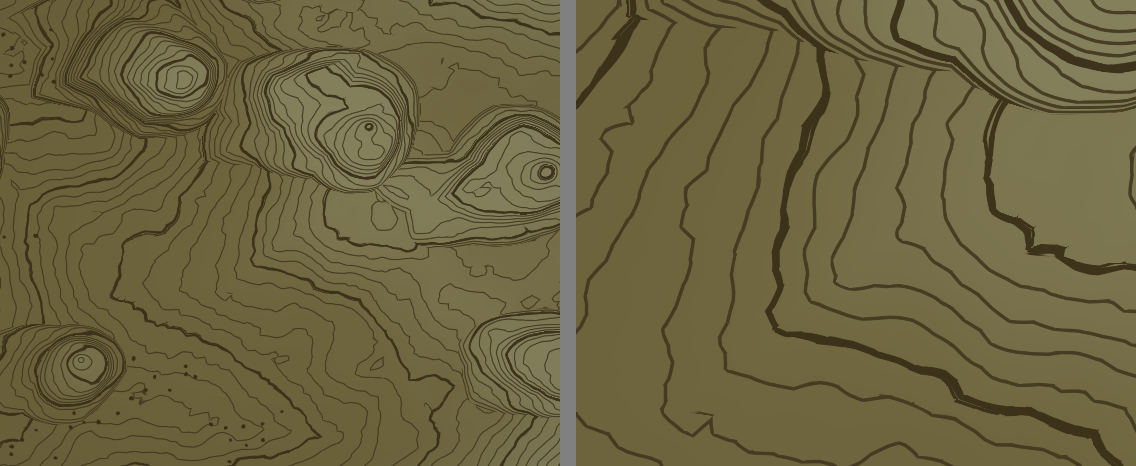
Left: the whole. Right: its middle third, enlarged.
A Shadertoy shader for this pattern:

```glsl
// Olive contour map: a height field of tilted, partly faceted noise with
// lopsided terraced hills, drawn as tinted ground with thin contours,
// a doubled heavy line at every fifth level and small clustered dots.

const vec3 LOW_GROUND  = vec3(0.420, 0.383, 0.232);
const vec3 HIGH_GROUND = vec3(0.512, 0.495, 0.355);
const vec3 THIN_INK    = vec3(0.255, 0.215, 0.120);
const vec3 HEAVY_INK   = vec3(0.225, 0.185, 0.095);

const float THIN_HALF    = 0.00125;  // half widths, in canvas heights
const float HEAVY_HALF   = 0.0026;
const float INDEX_EVERY  = 5.0;
const float EAST_RISE    = 15.0;     // heights are counted in contour steps
const float RELIEF       = 20.0;
const float HILL_CELL    = 0.5;
const float HILL_RADIUS  = 0.20;
const float HILL_HEIGHT  = 17.0;
const float HILL_LOPSIDE = 0.52;     // eccentricity, summit near the east end
const float HILL_SQUEEZE = 1.25;     // makes hills longer than wide
const float DOT_CELL     = 0.034;
const float DOT_RADIUS   = 0.0048;
const vec2  TINT_RANGE   = vec2(21.0, 37.0);

vec2 hash2(vec2 cell) {
    uvec2 v = uvec2(ivec2(cell) + 4096);
    v = v * 1664525u + 1013904223u;
    v.x += v.y * 1664525u;
    v.y += v.x * 1664525u;
    v ^= v >> 16u;
    v.x += v.y * 1664525u;
    v.y += v.x * 1664525u;
    v ^= v >> 16u;
    return vec2(v & 0xffffu) / 65535.0;
}

float smoothNoise(vec2 p) {
    vec2 i = floor(p), f = fract(p);
    f = f * f * (3.0 - 2.0 * f);
    float south = mix(hash2(i).x, hash2(i + vec2(1, 0)).x, f.x);
    float north = mix(hash2(i + vec2(0, 1)).x, hash2(i + vec2(1, 1)).x, f.x);
    return mix(south, north, f.y);
}

// Linear interpolation over triangles, for angular contours
float facetNoise(vec2 p) {
    vec2 i = floor(p), f = fract(p);
    float a = hash2(i).x, d = hash2(i + 1.0).x;
    if (f.x > f.y) {
        float b = hash2(i + vec2(1, 0)).x;
        return a + (b - a) * f.x + (d - b) * f.y;
    }
    float c = hash2(i + vec2(0, 1)).x;
    return a + (c - a) * f.y + (d - c) * f.x;
}

mat2 rotation(float angle) {
    float c = cos(angle), s = sin(angle);
    return mat2(c, s, -s, c);
}

// Scattered hills: nested ellipses that share the summit as focus
float hills(vec2 p) {
    vec2 home = floor(p / HILL_CELL);
    float roughness = 0.09 * (facetNoise(rotation(0.4) * p * 8.0) - 0.5);
    float top = 0.0;
    for (int y = -1; y <= 1; y++)
    for (int x = -1; x <= 1; x++) {
        vec2 cell = home + vec2(x, y);
        vec2 place = hash2(cell + 37.0), kind = hash2(cell + 91.0);
        if (kind.x > 0.85) continue;
        float size = mix(0.6, 1.0, kind.y);
        vec2 q = p - (cell + 0.2 + 0.6 * place) * HILL_CELL;
        q = rotation(0.7 * (place.x - 0.5)) * q;
        q.y *= HILL_SQUEEZE;
        float reach = length(q) + HILL_LOPSIDE * q.x + roughness;
        float s = clamp(reach / (HILL_RADIUS * size), 0.0, 1.0);
        float t = 1.0 - pow(s, 1.5);
        t += 0.055 * sin(12.566 * t);                // terraces
        top = max(top, t * HILL_HEIGHT * mix(0.65, 1.0, kind.y));
    }
    return top;
}

float terrain(vec2 p) {
    float h = EAST_RISE * p.x;
    h += RELIEF * smoothNoise(rotation(0.5) * p * 2.4 + 7.0);
    h += 7.0 * facetNoise(rotation(0.9) * p * 5.0 + 3.0);
    h += 1.1 * smoothNoise(p * 17.0);
    h += 0.3 * facetNoise(rotation(0.3) * p * 60.0); // hand-drawn wobble
    return h + hills(p);
}

// Small dark marks, clustered on low ground
float dots(vec2 p, float h, float pixel) {
    vec2 cell = floor(p / DOT_CELL);
    vec2 place = hash2(cell + 211.0), kind = hash2(cell + 307.0);
    vec2 q = p - (cell + 0.2 + 0.6 * place) * DOT_CELL;
    float d = length(q) + 0.003 * (smoothNoise(p * 220.0) - 0.5);
    float cluster = step(0.68, smoothNoise(cell * 0.2 + 5.0));
    float present = cluster * step(0.55, kind.x) * step(h, 20.0);
    return present * (1.0 - smoothstep(-pixel, pixel, d - DOT_RADIUS * mix(0.7, 1.0, kind.y)));
}

float stroke(float away, float halfWidth, float pixel) {
    return 1.0 - smoothstep(-0.6 * pixel, 0.6 * pixel, away - halfWidth);
}

void mainImage(out vec4 fragColor, in vec2 fragCoord) {
    float pixel = 1.0 / iResolution.y;
    vec2 p = fragCoord * pixel;
    vec2 e = vec2(0.0012, 0.0);
    float h = terrain(p);
    float slope = length(vec2(terrain(p + e.xy), terrain(p + e.yx)) - h) / e.x;
    slope = max(slope, 4.0);

    // Ground tint, paler on hills, with gently darker borders
    float lift = smoothstep(TINT_RANGE.x, TINT_RANGE.y, h + 0.35 * hills(p));
    vec3 color = mix(LOW_GROUND, HIGH_GROUND, lift);
    vec2 fromCenter = fragCoord / iResolution.xy - 0.5;
    color *= 1.02 - 0.12 * dot(fromCenter, fromCenter);

    // Contour nearest to this point, its width limited by the line spacing
    float level = round(h);
    float away = abs(h - level) / slope;
    bool heavy = mod(level, INDEX_EVERY) < 0.5;
    float pressure = 0.65 + 0.7 * smoothNoise(p * 38.0 + 19.0);
    float halfWidth = heavy ? min(HEAVY_HALF * pressure, 0.42 / slope) : min(THIN_HALF, 0.3 / slope);
    float line = stroke(away, halfWidth, pixel);

    // A second, wandering stroke beside each heavy line
    float drift = 0.011 * (facetNoise(p * 14.0 + 31.0) - 0.5);
    float beside = abs((h - level) / slope - drift);
    if (heavy) line = max(line, stroke(beside, min(THIN_HALF, 0.3 / slope), pixel));
    color = mix(color, heavy ? HEAVY_INK : THIN_INK, line * (heavy ? 0.95 : 0.9));

    color = mix(color, HEAVY_INK, dots(p, h, 0.7 * pixel));
    fragColor = vec4(color, 1.0);
}
```
